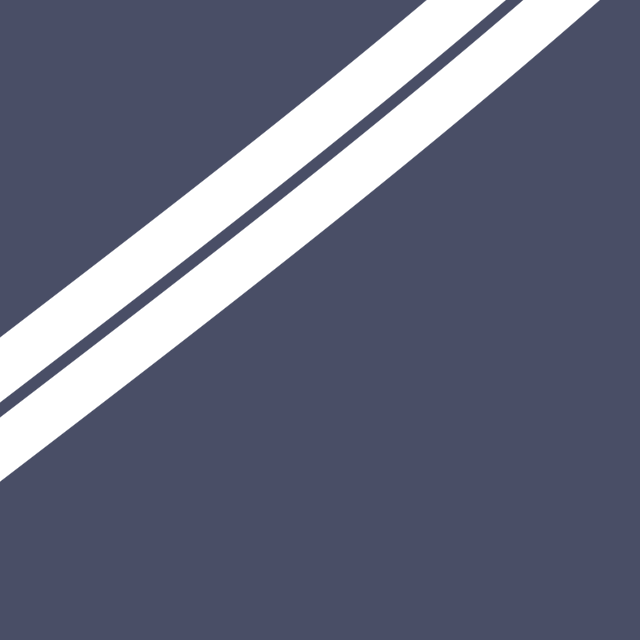
A WebGL 2 fragment shader for this background:

```glsl
#version 300 es
precision highp float;
// Two white diagonal bands sweep up to the right over a flat slate field.
// Each band lies between two gently bending cubic edges, smoothed by their
// approximate signed distance.
uniform vec2 u_resolution;
out vec4 outColor;

const vec3 SLATE = vec3(0.286, 0.306, 0.400);
const vec3 WHITE = vec3(1.0);
const float SLOPE = 0.766;

// Signed distance above the curve y = start + SLOPE * x + bend * x^3.
float edgeDistance(vec2 p, float start, float bend) {
    float height = start + p.x * (SLOPE + bend * p.x * p.x);
    float gradient = SLOPE + 3.0 * bend * p.x * p.x;
    return (p.y - height) / sqrt(1.0 + gradient * gradient);
}

// Smooth step across one pixel, centred on the edge.
float coverage(float distanceInside, float pixel) {
    return clamp(distanceInside / pixel + 0.5, 0.0, 1.0);
}

// Band between two edges; each edge is (start height, bend).
float band(vec2 p, vec2 lower, vec2 upper, float pixel) {
    float aboveLower = coverage(edgeDistance(p, lower.x, lower.y), pixel);
    float aboveUpper = coverage(edgeDistance(p, upper.x, upper.y), pixel);
    return aboveLower - aboveUpper;
}

void main() {
    vec2 uv = gl_FragCoord.xy / u_resolution;
    float pixel = 1.2 / min(u_resolution.x, u_resolution.y);

    // The thin gap between the bands shows the field.
    float lowerBand = band(uv, vec2(0.2474, 0.042), vec2(0.3477, 0.0476), pixel);
    float upperBand = band(uv, vec2(0.3711, 0.0474), vec2(0.4727, 0.0563), pixel);

    vec3 color = mix(SLATE, WHITE, clamp(lowerBand + upperBand, 0.0, 1.0));
    outColor = vec4(color, 1.0);
}
```
